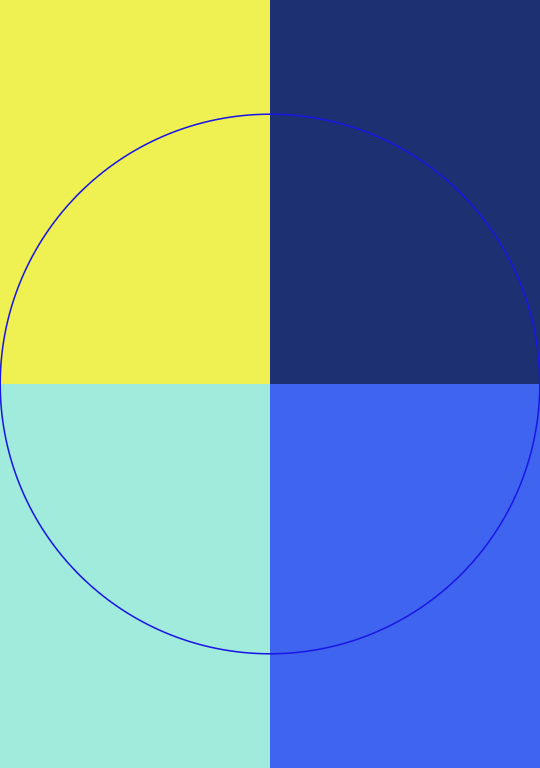
This background is drawn by a WebGL 2 fragment shader. Its source:

```glsl
#version 300 es
precision highp float;
// Four flat colour quadrants crossed by a thin blue circle as wide as the canvas.

uniform vec2 u_resolution;
out vec4 fragColor;

const vec3 YELLOW = vec3(0.937, 0.945, 0.325);
const vec3 NAVY   = vec3(0.114, 0.188, 0.447);
const vec3 MINT   = vec3(0.630, 0.920, 0.863);
const vec3 BLUE   = vec3(0.243, 0.392, 0.941);
const vec3 LINE   = vec3(0.100, 0.090, 0.890);

// Lengths are in canvas widths, measured from the centre.
const float RADIUS     = 0.4996;
const float LINE_WIDTH = 0.0029;

// Coverage of the positive side of a signed distance, one pixel soft.
float coverage(float distance, float pixel) {
    return clamp(distance / pixel + 0.5, 0.0, 1.0);
}

void main() {
    float pixel = 1.0 / u_resolution.x;
    vec2 p = (gl_FragCoord.xy - 0.5 * u_resolution) * pixel;

    // Quadrants
    float right = coverage(p.x, pixel);
    float upper = coverage(p.y, pixel);
    vec3 color = mix(mix(MINT, BLUE, right), mix(YELLOW, NAVY, right), upper);

    // Circle outline
    float ring = abs(length(p) - RADIUS) - 0.5 * LINE_WIDTH;
    color = mix(color, LINE, coverage(-ring, pixel));

    fragColor = vec4(color, 1.0);
}
```
